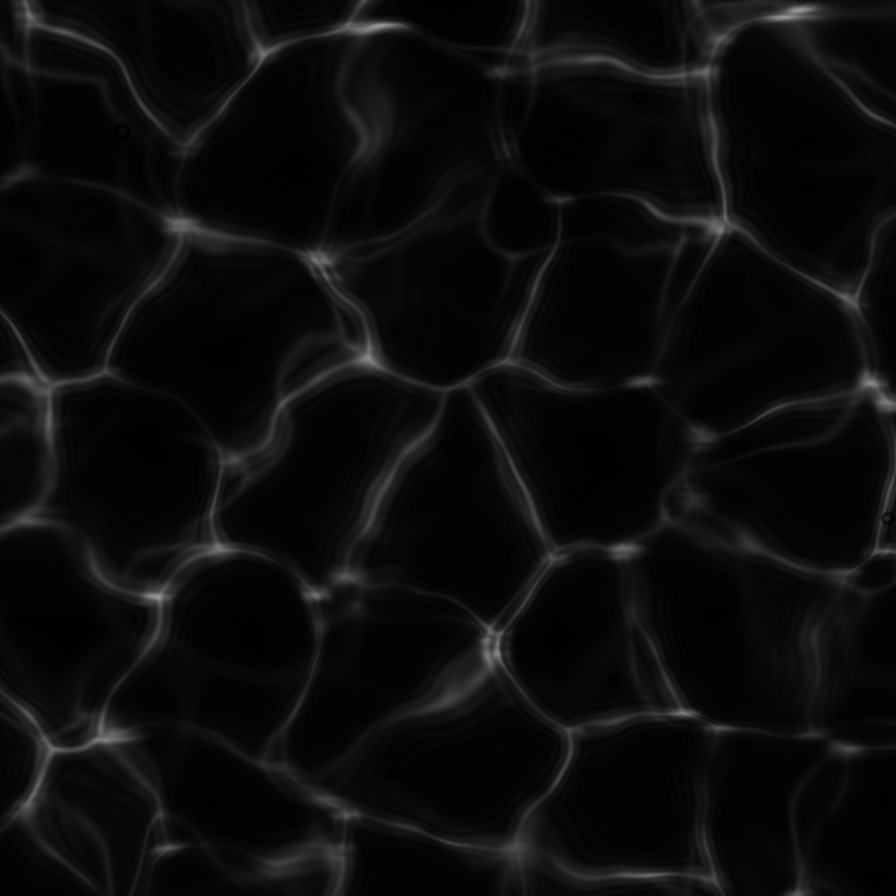
Reproduce this texture procedurally as a WebGL 1 fragment shader.

```glsl
precision highp float;
uniform vec2 u_resolution;

#define CELLS 5.3
#define JITTER 0.84
#define WARP 0.3
#define GHOST_SHIFT 0.5
#define CORE_WIDTH 0.023
#define HALO_WIDTH 0.075
#define CORE_LIGHT 0.115
#define HALO_LIGHT 0.06
#define KNOT_LIGHT 0.24
#define KNOT_SIZE 0.07
#define FRINGE_PITCH 0.048
#define DUST_SHARE 0.45

const float TAU = 6.2831853;

vec2 hash2(vec2 p) {
  vec2 q = vec2(dot(p, vec2(127.1, 311.7)), dot(p, vec2(269.5, 183.3)));
  return fract(sin(q) * 43758.5);
}

vec2 gradientAt(vec2 cell) {
  float angle = TAU * hash2(cell).x;
  return vec2(cos(angle), sin(angle));
}

float gradientNoise(vec2 p) {
  vec2 i = floor(p), f = fract(p);
  vec2 u = f * f * f * (f * (f * 6.0 - 15.0) + 10.0);
  vec2 e = vec2(1.0, 0.0);
  float low = mix(dot(gradientAt(i), f), dot(gradientAt(i + e), f - e), u.x);
  float high = mix(dot(gradientAt(i + e.yx), f - e.yx),
                   dot(gradientAt(i + 1.0), f - 1.0), u.x);
  return mix(low, high, u.y);
}

vec2 noise2(vec2 p) {
  return vec2(gradientNoise(p), gradientNoise(p + vec2(37.2, 11.8)));
}

// x: closeness measure of the nearest wall, y: of the nearest junction
vec2 cellWalls(vec2 p) {
  p += WARP * noise2(p * 1.3 + 5.0) + 0.07 * noise2(p * 3.1);
  vec2 home = floor(p);
  float d1 = 64.0, d2 = 64.0, d3 = 64.0;
  for (int y = -2; y <= 2; y++) {
    for (int x = -2; x <= 2; x++) {
      vec2 cell = home + vec2(float(x), float(y));
      float d = length(cell + 0.5 + JITTER * (hash2(cell) - 0.5) - p);
      d3 = min(d3, max(d2, d));
      d2 = min(d2, max(d1, d));
      d1 = min(d1, d);
    }
  }
  return vec2(0.5 * (d2 - d1), d3 - d1);
}

float bell(float d, float width) {
  return exp(-d * d / (width * width));
}

// Noise turned into a strength from 0 to 1
float patches(vec2 p) {
  return smoothstep(-0.35, 0.35, gradientNoise(p));
}

// Thin dark ring with a faint bright centre, in a few random places
float dustRing(vec2 p) {
  vec2 cell = floor(p);
  vec2 spot = 0.2 + 0.6 * hash2(cell + 71.0);
  vec2 pick = hash2(cell + 23.0);
  float d = length(fract(p) - spot);
  float radius = mix(0.02, 0.036, pick.y);
  float ring = bell(d - radius, 0.011) - 0.6 * bell(d, 0.012);
  return ring * step(pick.x, DUST_SHARE);
}

void main() {
  vec2 p = CELLS * gl_FragCoord.xy / u_resolution.y + vec2(3.0, 8.0);

  // Walls drift in and out of focus: wider where dimmer
  vec2 sharp = cellWalls(p);
  float blur = mix(1.0, 2.1, patches(p * 1.3 + 31.0));
  float presence = mix(0.2, 1.3, patches(p * 1.1 + 40.0));
  float grain = 1.0 + 0.8 * gradientNoise(p * 5.5);
  float fringes = 1.0 + 0.45 * cos(TAU * sharp.x / FRINGE_PITCH);
  float light = presence * grain
              * (CORE_LIGHT * bell(sharp.x, CORE_WIDTH * blur) / sqrt(blur)
              + HALO_LIGHT * fringes * exp(-sharp.x / HALO_WIDTH));

  // Displaced copy that doubles the walls
  vec2 ghost = cellWalls(p + GHOST_SHIFT * noise2(p * 0.9 + 19.0) + vec2(0.06, 0.03));
  float ghostPresence = patches(p * 1.2 + 63.0);
  light += ghostPresence * (0.5 * CORE_LIGHT * bell(ghost.x, CORE_WIDTH * 1.3)
         + 0.35 * HALO_LIGHT * exp(-ghost.x / HALO_WIDTH));

  // Faint walls of a layer far out of focus
  float deep = cellWalls(p * 0.9 + vec2(31.4, 17.7)).x;
  light += 0.026 * patches(p * 0.9 + 12.0) * bell(deep, CORE_WIDTH * 2.4);

  // Compact bright junctions, smeared sideways and finely streaked
  vec2 smear = vec2(0.06, 0.004);
  float knot = bell(sharp.y, KNOT_SIZE)
             + 0.6 * bell(cellWalls(p + smear).y, KNOT_SIZE)
             + 0.6 * bell(cellWalls(p - smear).y, KNOT_SIZE)
             + 0.5 * ghostPresence * bell(ghost.y, KNOT_SIZE);
  float streaks = 1.0 + 0.9 * gradientNoise(p * vec2(4.0, 22.0));
  light += KNOT_LIGHT * knot * streaks * mix(0.35, 1.0, patches(p * 1.4 + 90.0));

  // Dim cell interiors and dust
  light += 0.01 * max(0.0, gradientNoise(p * 1.7 + 7.0));
  float dust = dustRing(p);
  light = light * (1.0 - 0.6 * dust) - 0.012 * dust;
  vec3 darkness = vec3(0.009, 0.004, 0.009);
  vec3 glow = vec3(1.0, 0.99, 1.0);
  gl_FragColor = vec4(darkness + glow * max(light, 0.0), 1.0);
}
```
